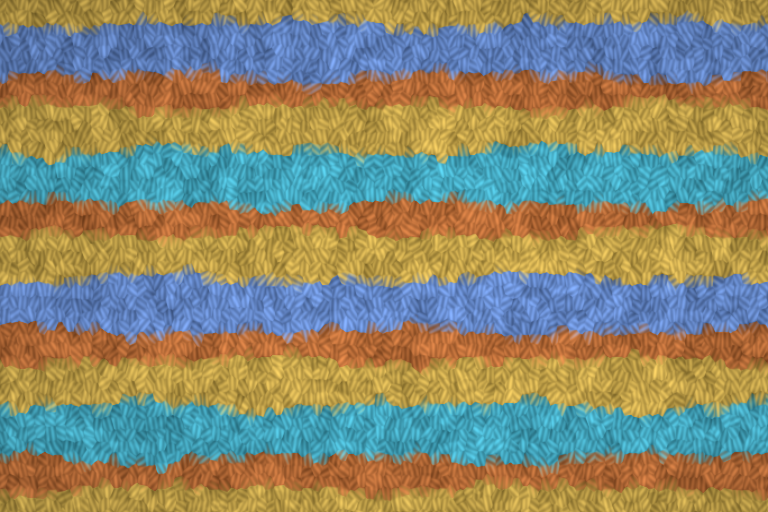
Write a Shadertoy shader that draws this pattern.

```glsl
// Tufted carpet with wavy stripes: blue and turquoise in turn, each followed by rust and gold.
#define ROWS 4.016                   // stripe groups down the canvas
#define FIRST_ROW 0.047              // top of the first group, in canvas heights
#define RUST_START 0.41              // within a group
#define GOLD_START 0.64
#define WANDER 0.062                 // edge waviness, in groups
#define FUZZ 0.035                   // edge softness, in groups
#define TUFTS vec2(56.0, 43.0)       // tufts per canvas height
#define SHADE 0.20                   // contrast of the pile
#define GOLD vec3(0.72, 0.60, 0.27)
#define RUST vec3(0.67, 0.39, 0.20)
#define BLUE vec3(0.37, 0.50, 0.74)
#define TURQUOISE vec3(0.25, 0.62, 0.71)

vec2 hash2(vec2 p) {
    return fract(sin(vec2(dot(p, vec2(127.1, 311.7)), dot(p, vec2(269.5, 183.3)))) * 43758.5);
}

// Soft cellular noise: xy = offset to tuft centre, z = fibre tone, w = squared distance
vec4 tuftNoise(vec2 q) {
    vec2 base = floor(q);
    vec3 sum = vec3(0.0);
    float total = 0.0, nearest = 9.0;
    for (int j = -1; j <= 1; j++)
    for (int i = -1; i <= 1; i++) {
        vec2 cell = base + vec2(i, j);
        vec2 rnd = hash2(cell);
        vec2 offset = cell + 0.15 + 0.7 * rnd - q;
        float dist2 = dot(offset, offset);
        float weight = exp(-14.0 * dist2);
        // Each tuft leans its own way
        float lean = 2.4 * (hash2(cell + 31.0).x - 0.5);
        float fibre = sin(11.0 * dot(offset, vec2(cos(lean), sin(lean))) + 40.0 * rnd.y);
        sum += weight * vec3(offset, rnd.y - 0.5 + 0.4 * fibre);
        total += weight;
        nearest = min(nearest, dist2);
    }
    return vec4(sum / total, nearest);
}

// Layered sines, different for every stripe edge
float wander(float x, float seed) {
    return 0.50 * sin(x * 9.0 + seed * 2.4)
         + 0.35 * sin(x * 17.0 + seed * 4.1)
         + 0.28 * sin(x * 41.0 + seed * 7.7)
         + 0.20 * sin(x * 83.0 + seed * 1.9);
}

// Coverage below a wandering edge
float below(vec2 p, float edge, float seed) {
    return smoothstep(-FUZZ, FUZZ, p.y - edge - WANDER * wander(p.x, seed));
}

// p.x in canvas heights, p.y in groups from the top
vec3 stripes(vec2 p) {
    vec3 col = GOLD;
    for (int k = -1; k <= 4; k++) {
        float row = float(k);
        float seed = row * 3.0;
        vec3 accent = (k & 1) == 0 ? BLUE : TURQUOISE;
        col = mix(col, accent, below(p, row, seed));
        col = mix(col, RUST, below(p, row + RUST_START, seed + 1.0));
        col = mix(col, GOLD, below(p, row + GOLD_START, seed + 2.0));
    }
    return col;
}

void mainImage(out vec4 fragColor, in vec2 fragCoord) {
    vec2 uv = fragCoord / iResolution.xy;
    vec2 pos = fragCoord / iResolution.y;

    // Pile at two scales
    vec4 tuft = tuftNoise(pos * TUFTS);
    vec4 clump = tuftNoise(pos * TUFTS * 0.55 + 17.0);

    // Colour follows the tuft centres, so edges turn ragged
    vec2 dyed = pos + 0.75 * tuft.xy / TUFTS;
    dyed.y += 0.006 * tuft.z;
    vec3 col = stripes(vec2(dyed.x, (1.0 - dyed.y - FIRST_ROW) * ROWS));

    // Fibre tone, dark gaps and pale fibre tips
    float tone = tuft.z + 0.5 * clump.z + 0.8 * (0.2 - tuft.w);
    col = col * (1.0 + SHADE * tone) + 0.03 * tone;

    // Faint vertical wear and uneven light
    col *= 1.0 + 0.012 * sin(pos.x * 47.0 + 2.0 * sin(pos.x * 13.0));
    vec2 fromLight = uv - vec2(0.58, 0.45);
    col *= 1.05 - 0.30 * dot(fromLight, fromLight);

    fragColor = vec4(clamp(col, 0.0, 1.0), 1.0);
}
```
